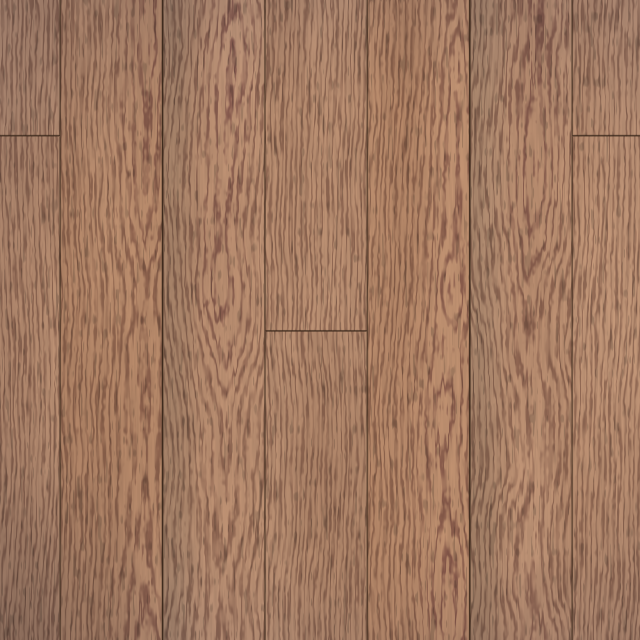
This texture is drawn by a WebGL 1 fragment shader. Its source:

```glsl
precision highp float;
uniform vec2 u_resolution;

float hash(vec2 p) {
  vec3 q = fract(vec3(p.xyx) * 0.1031);
  q += dot(q, q.yzx + 33.33);
  return fract((q.x + q.y) * q.z);
}

float noise(vec2 p) {
  vec2 cell = floor(p), f = fract(p);
  f = f * f * (3.0 - 2.0 * f);
  return mix(mix(hash(cell), hash(cell + vec2(1.0, 0.0)), f.x),
             mix(hash(cell + vec2(0.0, 1.0)), hash(cell + 1.0), f.x), f.y);
}

// x: growth ring phase, y: its slope across the board
vec2 growthRings(vec2 p, float kind, float seed) {
  float center = kind < 0.5 ? 0.132 : (kind < 1.5 ? 0.1 : -0.1);
  center += 0.024 * (noise(vec2(seed, p.y * 3.0)) - 0.5);
  float depth = 0.75 * noise(vec2(seed + 7.0, p.y * 3.2 + seed * 0.37))
              + 0.25 * noise(vec2(p.x * 15.0 + seed, p.y * 11.0));
  depth = 0.006 + depth * (kind == 1.0 ? 0.085 : 0.055);
  // A norm below two sharpens the tips of the cathedral arches
  float r = pow(pow(abs(p.x - center), 1.5) + pow(depth, 1.5), 0.6667);
  float falloff = exp(-20.0 * r);
  return vec2(130.0 * r - 3.5 * (1.0 - falloff), 130.0 - 70.0 * falloff);
}

void main() {
  vec2 uv = gl_FragCoord.xy / u_resolution;
  float px = 1.0 / min(u_resolution.x, u_resolution.y);

  // Board layout: every third column has a butt joint
  float column = (uv.x - 0.094) / 0.16;
  float board = floor(column);
  float kind = mod(board, 3.0);
  float joint = mod(board, 6.0) > 4.5 ? 0.788 : 0.483;
  float upper = kind > 1.5 ? step(joint, uv.y) : 0.0;
  float seed = 13.0 * board + 41.0 * upper + 120.0;
  vec2 p = vec2((column - board) * 0.16, uv.y);
  vec2 grain = p + vec2(seed * 1.7, seed * 0.9);

  // Ring lines with frayed edges and broken strokes
  vec2 rings = growthRings(p, kind, seed);
  float phase = rings.x + 0.7 * noise(grain * vec2(45.0, 9.0))
              + 0.55 * noise(grain * vec2(280.0, 24.0))
              + 0.25 * noise(grain * vec2(230.0, 110.0));
  float fine = smoothstep(75.0, 122.0, rings.y);
  float width = mix(0.15, 0.2, fine) + 0.08 * (noise(grain * vec2(70.0, 22.0)) - 0.5);
  float edge = 0.06 + 0.6 * rings.y * px;
  float ring = 1.0 - smoothstep(width - edge, width + edge, abs(fract(phase) - 0.5));
  ring *= mix(0.45, 1.0, smoothstep(0.15, 0.6, noise(grain * vec2(150.0, 38.0))));

  // Base tone, with cooler and darker areas toward the corners
  float mottling = noise(grain * vec2(14.0, 3.0));
  vec3 wood = mix(vec3(0.685, 0.52, 0.41), vec3(0.735, 0.57, 0.455), mottling);
  wood *= 0.975 + 0.05 * hash(vec2(seed, 3.0));
  wood *= kind < 0.5 ? vec3(0.985, 0.965, 0.94) : vec3(1.0);
  float leftShade = kind == 1.0 ? 1.0 - smoothstep(0.01, 0.075, p.x) : 0.0;
  wood *= 1.0 - leftShade * vec3(0.11, 0.09, 0.08);
  float corner = smoothstep(0.35, 0.8, length((uv - vec2(0.58, 0.48)) * vec2(0.9, 1.1)));
  wood *= 1.0 - corner * vec3(0.14, 0.12, 0.06);
  wood *= 1.0 - 0.1 * smoothstep(0.35, 0.0, length(uv * vec2(1.3, 1.0)));

  // Darker rings, redder where the arches open up
  vec3 ringTint = mix(vec3(0.70, 0.60, 0.66), vec3(0.76, 0.71, 0.71), fine);
  wood *= mix(vec3(1.0), ringTint, ring);

  // Fibers and pores
  wood *= 0.96 + 0.08 * noise(grain * vec2(420.0, 30.0));
  float pore = smoothstep(0.7, 0.92, noise(grain * vec2(330.0, 48.0) + 19.0));
  wood *= 1.0 - 0.15 * pore;

  // Narrow seams, darker at one edge in three
  float seam = floor(column + 0.5);
  float seamDistance = abs(column - seam) * 0.16;
  float seamLine = 1.0 - smoothstep(0.0, 0.0009 + px, seamDistance);
  seamLine *= mod(seam, 3.0) == 1.0 ? 0.95 : 0.65;
  float jointLine = 1.0 - smoothstep(0.0, 0.0009 + px, abs(uv.y - joint));
  jointLine *= kind > 1.5 ? 0.8 : 0.0;
  wood = mix(wood, vec3(0.22, 0.15, 0.10), max(seamLine, jointLine));

  gl_FragColor = vec4(wood, 1.0);
}
```
